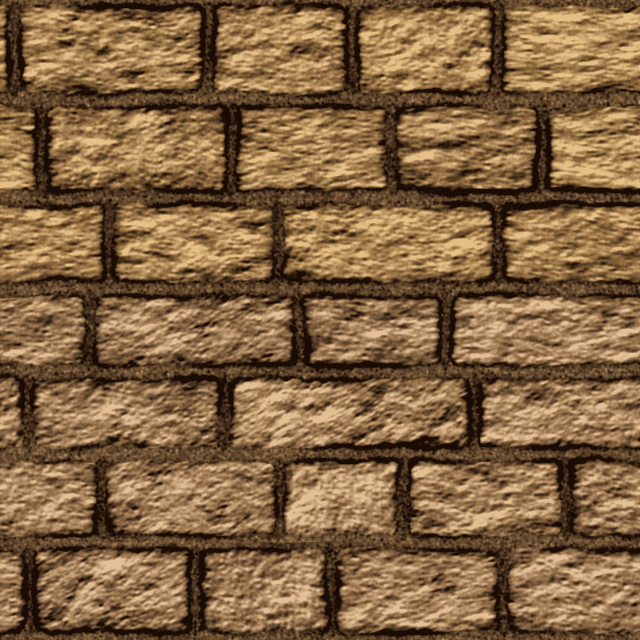
This texture is drawn by a three.js fragment shader. Its source:

```glsl
// Weathered sandstone wall: seven uneven courses of three or four rough blocks.
// Joints follow warped even spacing; each block is a rounded box whose chiselled
// face is lit from layered cellular noise, set in dark grainy mortar.
varying vec2 vUv;

const float TAU = 6.28319;
const float ROWS = 7.0;
const vec2 JOINT_HALF = vec2(0.0095, 0.0110);  // half widths of upright and level joints
const float CORNER = 0.012;
const float EDGE_SOFT = 0.0022;
const float EDGE_ROUGH = 0.0026;
const float WARP = 0.0016;
const float OUTLINE_WIDTH = 0.0042;
const vec2 CHISEL_SCALE = vec2(34.0, 45.0);    // cells per canvas of the largest chips
const vec2 LIGHT_STEP = vec2(-0.0020, -0.0032);
const float RELIEF = 0.72;
const float FACE_TONE = 0.70;
const float LEVEL_MORTAR_TONE = 0.36;
const float UPRIGHT_MORTAR_TONE = 0.20;
const vec3 SHADOW = vec3(0.10, 0.045, 0.015);
const vec3 STONE = vec3(0.59, 0.45, 0.29);
const vec3 HIGHLIGHT = vec3(0.89, 0.76, 0.58);
const vec3 GOLDEN_TINT = vec3(1.01, 0.99, 0.90);
const vec3 ROSY_TINT = vec3(1.0, 0.99, 1.02);

vec3 hash3(vec2 p) {
  vec3 q = fract(p.xyx * vec3(0.1031, 0.1030, 0.0973));
  q += dot(q, q.yxz + 33.33);
  return fract((q.xxy + q.yzz) * q.zyx);
}

// Cellular noise: one bump of random sign and height per cell, about -1 to 1.
float cellNoise(vec2 p) {
  vec2 cell = floor(p);
  float sum = 0.0;
  for (int j = -1; j <= 1; j++) {
    for (int i = -1; i <= 1; i++) {
      vec2 c = cell + vec2(float(i), float(j));
      vec3 h = hash3(c);
      vec2 d = p - c - h.xy;
      float w = max(0.0, 1.0 - dot(d, d));
      sum += (2.0 * h.z - 1.0) * w * w;
    }
  }
  return sum;
}

// Height of the chiselled face in three octaves.
float chisel(vec2 p) {
  float height = 0.0;
  float amp = 1.0;
  for (int i = 0; i < 3; i++) {
    height += amp * cellNoise(p);
    p = p * 2.13 + vec2(17.3, 41.7);
    amp *= 0.54;
  }
  return height;
}

// Upper boundary of a course, measured down from the top.
float courseEdge(float r) {
  return r / ROWS + 0.0076 + 0.0173 * cos(TAU * (r - 2.4) / ROWS);
}

// Per course: block count, offset, cosine and sine of the spacing warp.
vec4 courseLayout(float r) {
  return r < 0.5 ? vec4(4.0, 0.044, -0.014, 0.024)
       : r < 1.5 ? vec4(4.0, 0.097, -0.023, 0.007)
       : r < 2.5 ? vec4(3.0, 0.128, 0.043, -0.007)
       : r < 3.5 ? vec4(3.0, 0.102, 0.038, 0.060)
       : r < 4.5 ? vec4(3.0, 0.046, -0.001, -0.033)
       : r < 5.5 ? vec4(4.0, 0.153, 0.014, 0.026)
       : vec4(4.0, 0.039, 0.014, 0.010);
}

float jointX(vec4 plan, float k) {
  float a = TAU * k / plan.x;
  float alternate = 0.0075 * cos(0.5 * TAU * k) * (plan.x - 3.0);
  return k / plan.x + plan.y + plan.z * cos(a) + plan.w * sin(a) - alternate;
}

vec3 toneColor(float t) {
  t = clamp(t, 0.0, 1.0);
  return mix(mix(SHADOW, STONE, min(t / 0.6, 1.0)), HIGHLIGHT, max(t - 0.6, 0.0) / 0.4);
}

void main() {
  vec2 uv = vec2(vUv.x, 1.0 - vUv.y);
  vec2 p = uv + WARP * vec2(sin(TAU * (5.0 * uv.y + 2.0 * uv.x)),
                            sin(TAU * (3.0 * uv.x + 2.0 * uv.y)) + 0.7 * sin(TAU * (7.0 * uv.x - 3.0 * uv.y)));

  // Find the course and the block.
  float row = 0.0;
  for (int i = 1; i <= 7; i++) row += step(courseEdge(float(i)), p.y);
  vec2 lo = vec2(-1.0, courseEdge(row));
  vec2 hi = vec2(2.0, courseEdge(row + 1.0));
  float course = mod(row, ROWS);
  vec4 plan = courseLayout(course);
  float block = 0.0;
  for (int i = -1; i <= 5; i++) {
    float x = jointX(plan, float(i));
    if (x <= p.x) { lo.x = x; block = float(i); }
    else hi.x = min(hi.x, x);
  }
  vec3 rnd = hash3(vec2(mod(block + 0.5, plan.x) + 3.0, course * 7.0 + 11.0));

  // Rounded block with a ragged rim.
  vec2 q = abs(p - 0.5 * (lo + hi)) - 0.5 * (hi - lo) + JOINT_HALF;
  vec2 corner = q + CORNER;
  float d = length(max(corner, 0.0)) + min(max(corner.x, corner.y), 0.0) - CORNER;
  d += EDGE_ROUGH * (cellNoise(uv * 34.0) + 0.6 * cellNoise(uv * 105.0));
  float face = 1.0 - smoothstep(-EDGE_SOFT, EDGE_SOFT, d);

  // Lit stone face: stretched into strata or slanted, block by block.
  float golden = 1.0 - smoothstep(0.40, 0.50, uv.y);
  float strata = clamp(rnd.x * 0.6 + 0.3 * golden - 0.1, 0.0, 1.0);
  vec2 scale = CHISEL_SCALE * vec2(mix(1.0, 0.5, strata), mix(0.95, 1.15, strata));
  vec2 local = p - 0.5 * (lo + hi);
  local.x += (rnd.y - 0.2) * (1.0 - strata) * 0.7 * local.y;
  vec2 s = local * scale + rnd.xy * 60.0 + 40.0;
  float height = chisel(s);
  float slope = height - chisel(s + LIGHT_STEP * scale);
  float patches = cellNoise(uv * vec2(13.0, 19.0) + rnd.yz * 30.0);
  float grain = cellNoise(uv * 260.0);
  float stoneTone = FACE_TONE + RELIEF * slope + 0.09 * height + 0.08 * patches
                  + 0.08 * grain + 0.10 * (rnd.z - 0.5);
  stoneTone -= 0.20 * smoothstep(0.5, 1.1, -height) * rnd.y;
  stoneTone -= 0.20 * smoothstep(-0.014, 0.0, d) + 0.10 * smoothstep(-0.035, -0.005, d);

  // Grainy mortar, darker in the upright joints.
  float upright = smoothstep(-0.004, 0.004, q.x - q.y);
  float mortarTone = mix(LEVEL_MORTAR_TONE, UPRIGHT_MORTAR_TONE, upright) + 0.20 * grain + 0.06 * patches;

  // Broken dark crevice around each block.
  float ratio = d / OUTLINE_WIDTH;
  float crevice = exp(-ratio * ratio) * clamp(0.30 + 0.5 * cellNoise(uv * vec2(11.0, 17.0) + 5.0), 0.08, 0.7);
  float tone = mix(mortarTone, stoneTone, face) - crevice;
  vec3 stoneTint = mix(ROSY_TINT, GOLDEN_TINT, clamp(golden * 0.85 + 0.3 * (rnd.z - 0.3), 0.0, 1.0));
  gl_FragColor = vec4(toneColor(tone) * mix(vec3(1.0), stoneTint, face), 1.0);
}
```
